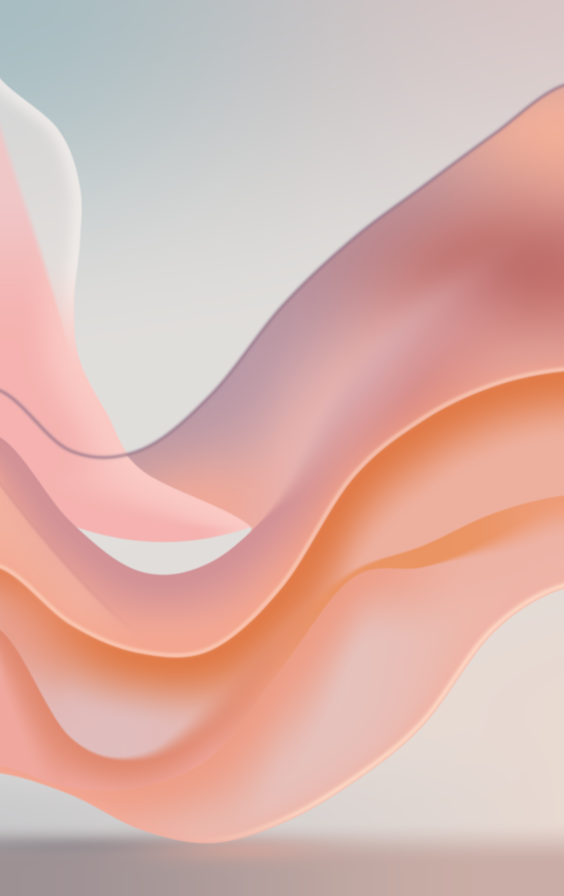
Reproduce this background procedurally as a Shadertoy shader.

```glsl
#define KNOTS 9
#define EDGE 0.0016
#define RIM 0.0035
#define CREASE_SOFT 0.045
#define SHADOW_DEPTH 0.08
#define VEIL_TOP 0.081
#define VEIL_SPAN 0.508

// Heights of the ribbon edges at even steps from left to right, measured from the top
const float[] CREST = float[](.436, .503, .502, .440, .342, .267, .208, .150, .095);
const float[] CREASE = float[](.488, .582, .638, .627, .557, .458, .371, .306, .247);
const float[] BELLY = float[](.634, .697, .729, .725, .655, .534, .469, .431, .414);
const float[] FOLD_TOP = float[](.703, .823, .845, .795, .703, .638, .609, .573, .553);
const float[] FOLD_BASE = float[](.855, .879, .878, .844, .745, .645, .633, .609, .579);
const float[] HEM = float[](.863, .887, .926, .941, .919, .874, .810, .706, .657);
// Reach of the veil from the left at even steps downwards
const float[] VEIL = float[](-.01, .100, .139, .139, .129, .137, .187, .253, .446);

const vec3 MAUVE = vec3(.73, .60, .65);
const vec3 ROSE = vec3(.91, .70, .68);
const vec3 BLUSH = vec3(.90, .76, .74);
const vec3 PEACH = vec3(.95, .66, .59);
const vec3 ORANGE = vec3(.88, .48, .28);
const vec3 TERRACOTTA = vec3(.73, .40, .38);
const vec3 LIGHT = vec3(1., .87, .79);

// Smooth cubic through evenly spaced knots
float along(float t, float k[KNOTS]) {
    float s = clamp(t, 0., 1.) * float(KNOTS - 1);
    int i = min(int(s), KNOTS - 2);
    float f = s - float(i);
    float a = k[max(i - 1, 0)], b = k[i], c = k[i + 1], d = k[min(i + 2, KNOTS - 1)];
    return b + .5 * f * (c - a + f * (2. * a - 5. * b + 4. * c - d + f * (3. * (b - c) + d - a)));
}

// Approximate signed distance to a curve, positive beyond it
float beyond(vec2 p, float k[KNOTS], float stretch) {
    float slope = (along(p.x + .01, k) - along(p.x - .01, k)) * 50. * stretch;
    return (p.y - along(p.x, k)) / sqrt(1. + slope * slope);
}

float cover(float d, float soft) { return smoothstep(-soft, soft, d); }
float line(float d, float width) { return exp(-d * d / (width * width)); }
float glow(vec2 p, vec2 center, vec2 radius) {
    vec2 q = (p - center) / radius;
    return exp(-dot(q, q));
}

vec3 backdrop(vec2 p) {
    vec3 col = mix(vec3(.65, .74, .76), vec3(.84, .77, .77), smoothstep(-.1, 1., p.x));
    col = mix(col, vec3(.88, .87, .86), smoothstep(0., .42, p.y + .08 * p.x));
    col = mix(col, vec3(.91, .85, .82), smoothstep(.5, .8, p.y) * p.x);
    col = mix(col, vec3(.77, .77, .78), smoothstep(.8, .92, p.y) * (1. - p.x) * .8);
    vec3 ground = mix(vec3(.62, .57, .58), vec3(.79, .68, .65), smoothstep(0., .9, p.x));
    col = mix(col, ground, smoothstep(.915, .965, p.y));
    col = mix(col, vec3(.45, .43, .46), .4 * glow(p, vec2(.16, .944), vec2(.3, .011)));
    return mix(col, PEACH, .4 * glow(p, vec2(.42, .948), vec2(.16, .014)));
}

void mainImage(out vec4 fragColor, in vec2 fragCoord) {
    vec2 p = fragCoord / iResolution.xy;
    p.y = 1. - p.y;
    float aspect = iResolution.y / iResolution.x;
    float crest = beyond(p, CREST, aspect), crease = beyond(p, CREASE, aspect);
    float belly = beyond(p, BELLY, aspect), hem = beyond(p, HEM, aspect);
    float foldTop = beyond(p, FOLD_TOP, aspect), foldBase = beyond(p, FOLD_BASE, aspect);
    vec2 turned = vec2((p.y - VEIL_TOP) / VEIL_SPAN, p.x);
    float veil = beyond(turned, VEIL, 1. / (VEIL_SPAN * aspect)) / aspect;
    vec3 col = backdrop(p);

    // Sheet shaded by the belly of the front ribbon
    vec3 pale = mix(vec3(.88, .74, .74), vec3(.93, .69, .62), smoothstep(.2, .55, p.x));
    vec3 sheet = mix(ORANGE, pale, smoothstep(0., SHADOW_DEPTH, belly));
    sheet = mix(sheet, vec3(.92, .61, .53), .8 * glow(p, vec2(0., .71), vec2(.13, .07)));

    // Turned fold
    vec3 fold = mix(vec3(.88, .54, .44), vec3(.94, .66, .62), smoothstep(0., .05, foldTop));
    fold = mix(fold, vec3(.92, .58, .39), smoothstep(.35, .65, p.x));
    fold = mix(fold, PEACH, .4 * smoothstep(.8, 1., p.x));
    sheet = mix(sheet, fold, cover(foldTop, EDGE + .02 * line(p.x - .42, .14)));

    // Pale lower sheet with a bright hem
    vec3 lower = mix(vec3(.93, .62, .53), BLUSH, smoothstep(0., .085, foldBase));
    lower = mix(lower, vec3(.93, .72, .67), .8 * smoothstep(.6, .85, p.x));
    lower = mix(lower, vec3(.96, .67, .60), .65 * exp(min(hem, 0.) / .02));
    sheet = mix(sheet, lower, cover(foldBase, EDGE + .02 * smoothstep(.75, 1., p.x)));
    sheet = mix(sheet, LIGHT, .75 * line(hem + RIM, RIM) * smoothstep(.3, .6, p.x));
    col = mix(col, sheet, cover(belly + EDGE, EDGE) * cover(-hem, EDGE));

    // Translucent veil, white outside and pink within
    vec3 pink = mix(vec3(.94, .78, .78), vec3(.96, .70, .69), smoothstep(.2, .38, p.y));
    pink = mix(pink, vec3(.98, .79, .77), smoothstep(-.06, 0., veil));
    float inner = .52 * (p.y - .143) - p.x;
    vec3 gauze = mix(col, vec3(.91, .88, .87), .65);
    gauze = mix(gauze, vec3(.97, .95, .94), .6 * line(veil, .012));
    gauze = mix(gauze, pink, max(cover(inner, .008), smoothstep(.28, .42, p.y)));
    float veilHem = .605 - .7 * (p.x - .29) * (p.x - .29);
    col = mix(col, gauze, cover(EDGE - veil, EDGE) * cover(veilHem - p.y, EDGE));

    // Broad rear ribbon
    vec3 rear = mix(MAUVE, ROSE, smoothstep(0., .13, crest));
    rear = mix(rear, PEACH, .9 * glow(p, vec2(.35, .57), vec2(.17, .06)));
    rear = mix(rear, vec3(.95, .69, .60), glow(p, vec2(1., .15), vec2(.24, .09)));
    rear = mix(rear, TERRACOTTA, glow(p, vec2(.95, .30), vec2(.29, .08)));
    rear = mix(rear, vec3(.86, .70, .72), .65 * line(crease + .01, .022) * line(p.x - .66, .16));
    col = mix(col, rear, cover(crest, EDGE) * cover(veil, EDGE) * cover(-belly, EDGE));
    col = mix(col, vec3(.58, .45, .53), .6 * line(crest, RIM * .7));

    // Front ribbon, its upper edge melting into a crease
    float melt = smoothstep(.45, .65, p.x);
    vec3 far = mix(PEACH, vec3(.85, .54, .51), smoothstep(.45, .75, p.x));
    vec3 front = mix(vec3(.82, .57, .59), far, smoothstep(0., .075, crease));
    float seam = p.y - (.54 + .85 * p.x - .65 * p.x * p.x);
    float seamFade = 1. - smoothstep(.13, .27, p.x);
    front = mix(front, vec3(.95, .71, .64), .7 * cover(seam, EDGE * 2.) * seamFade);
    front = mix(front, vec3(.84, .58, .57), .5 * line(seam, RIM) * seamFade);
    float frontMask = cover(crease, EDGE + CREASE_SOFT * melt) * cover(-belly, EDGE);
    col = mix(col, front, frontMask * (1. - .75 * smoothstep(.72, .95, p.x)));
    float inside = cover(-belly, EDGE) * cover(crease, .01);
    col = mix(col, vec3(.96, .64, .53), .7 * inside * exp(min(belly, 0.) / .018));
    col = mix(col, LIGHT, .5 * line(belly + RIM * .6, RIM * .8));
    fragColor = vec4(clamp(col, 0., 1.), 1.);
}
```
